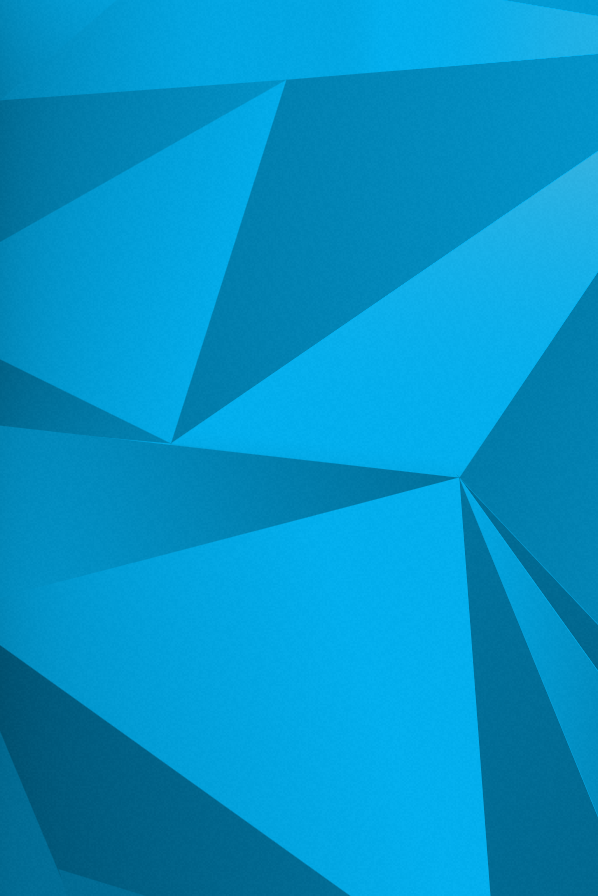
A Shadertoy shader for this background:

```glsl
// Draws a folded-paper background of blue triangular facets with soft gradients and fine grain.

float cross2(vec2 a, vec2 b) {
    return a.x * b.y - a.y * b.x;
}

float hash(vec2 p) {
    return fract(sin(dot(p, vec2(12.9898, 78.233))) * 43758.5453);
}

// Lays a triangle over the tone, blending the tones of its three corners.
void facet(inout float tone, vec2 p, vec2 a, vec2 b, vec2 c, vec3 cornerTones) {
    vec3 weights = vec3(cross2(b - p, c - p), cross2(c - p, a - p), cross2(a - p, b - p))
                 / cross2(b - a, c - a);
    vec3 edges = clamp(weights / fwidth(weights) + 0.5, 0.0, 1.0);
    float coverage = min(edges.x, min(edges.y, edges.z));
    tone = mix(tone, dot(weights, cornerTones), coverage);
}

// Tone 0 is deep blue, 1 is bright blue, 2 is pale blue.
vec3 bluePaper(float tone) {
    vec3 deep = vec3(0.0, 0.30, 0.42);
    vec3 bright = vec3(0.01, 0.685, 0.93);
    vec3 pale = vec3(0.23, 0.70, 0.87);
    float sheen = clamp(tone - 1.0, 0.0, 1.0);
    return mix(mix(deep, bright, clamp(tone, 0.0, 1.0)), pale, sheen * sheen);
}

void mainImage(out vec4 fragColor, in vec2 fragCoord) {
    vec2 p = fragCoord / iResolution.xy;

    // Shared fold corners
    vec2 peak = vec2(0.479, 0.911);
    vec2 valley = vec2(0.286, 0.505);
    vec2 hub = vec2(0.768, 0.467);

    // Top band
    float tone = mix(0.68, 0.92, smoothstep(0.0, 0.4, p.x)) + 0.8 * smoothstep(0.55, 1.0, p.x);
    facet(tone, p, vec2(0.0, 0.888), vec2(0.195, 1.0), vec2(0.0, 1.0), vec3(0.62, 0.86, 0.75));
    facet(tone, p, vec2(0.84, 1.0), vec2(1.0), vec2(1.0, 0.982), vec3(0.8));

    // Upper folds; corners reach past the canvas where later facets cover them
    facet(tone, p, vec2(0.0, 0.73), peak, vec2(0.0, -0.097), vec3(0.70, 0.97, 0.93));
    facet(tone, p, vec2(0.0, 0.888), peak, vec2(0.0, 0.73), vec3(0.42, 0.72, 0.46));
    facet(tone, p, peak, valley, vec2(1.272, 0.955), vec3(0.54, 0.48, 0.82));
    facet(tone, p, valley, hub, vec2(1.251, 0.946), vec3(0.95, 0.95, 2.3));

    // Lower sheet and the left wedges
    facet(tone, p, hub, vec2(-0.768, 0.199), vec2(0.872, -0.467), vec3(1.12, 0.38, 0.95));
    facet(tone, p, vec2(0.0, 0.599), valley, vec2(0.0, 0.522), vec3(0.33, 0.56, 0.40));
    facet(tone, p, hub, vec2(0.0, 0.525), vec2(0.0, 0.333), vec3(0.38, 0.70, 0.78));

    // Fan on the right
    facet(tone, p, hub, vec2(1.0, 0.697), vec2(1.0, 0.303), vec3(0.48, 0.50, 0.58));
    facet(tone, p, hub, vec2(1.0, 0.303), vec2(1.0, 0.251), vec3(0.34, 0.30, 0.27));
    facet(tone, p, hub, vec2(1.0, 0.251), vec2(1.0, 0.0885), vec3(0.95, 0.66, 0.62));
    facet(tone, p, hub, vec2(1.232, -0.29), vec2(0.872, -0.467), vec3(0.40, 0.20, 0.20));

    // Shadowed lower left corner
    facet(tone, p, vec2(0.0, 0.28), vec2(0.586, 0.0), vec2(0.0), vec3(0.14, 0.34, 0.10));
    facet(tone, p, vec2(0.0, 0.184), vec2(0.115, 0.0), vec2(0.0), vec3(0.40, 0.36, 0.40));
    facet(tone, p, vec2(0.098, 0.03), vec2(0.244, 0.0), vec2(0.111, 0.0), vec3(0.33));

    // Left edge shade and paper grain
    vec3 color = bluePaper(tone) * (1.0 - 0.10 * exp(-14.0 * p.x));
    color += (hash(floor(p * vec2(342.0, 512.0))) - 0.5) * 0.018;
    fragColor = vec4(clamp(color, 0.0, 1.0), 1.0);
}
```
